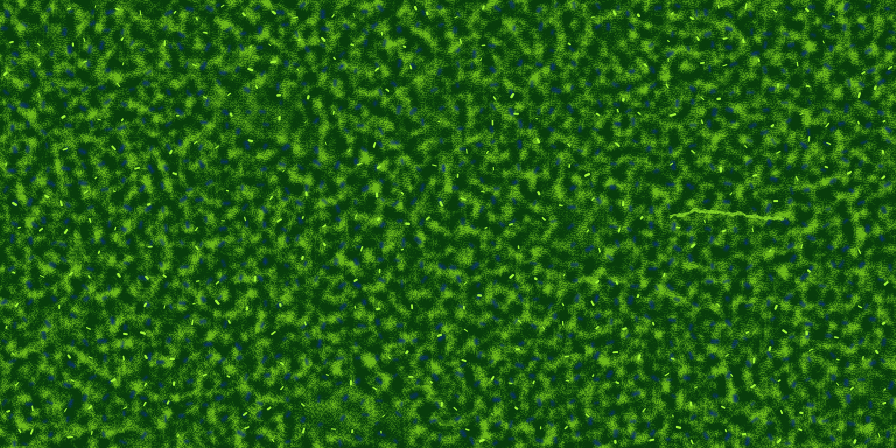
Give the GLSL for this texture, as a WebGL 1 fragment shader.

```glsl
precision highp float;

uniform vec2 u_resolution;

#define BLOB_SCALE 36.0
#define PATCH_SCALE 19.0
#define GRAIN_SCALE 384.0
#define BLOB_CONTRAST 0.88
#define GRAIN_CONTRAST 0.47
#define BRIGHT_CELLS 17.0
#define BRIGHT_CHANCE 0.6
#define BLUE_CELLS 23.0
#define BLUE_CHANCE 0.85

const vec3 SHADE = vec3(0.035, 0.24, 0.045);
const vec3 MOSS = vec3(0.09, 0.33, 0.05);
const vec3 LEAF = vec3(0.17, 0.42, 0.07);
const vec3 GRASS = vec3(0.28, 0.55, 0.09);
const vec3 LIME = vec3(0.42, 0.72, 0.10);
const vec3 SPARK = vec3(0.64, 0.97, 0.22);
const vec3 BLUE = vec3(0.03, 0.19, 0.43);

float hash(vec2 p) {
  return fract(sin(dot(p, vec2(127.1, 311.7))) * 43758.5453);
}

vec2 rotate(vec2 p, float angle) {
  float c = cos(angle);
  float s = sin(angle);
  return vec2(c * p.x - s * p.y, s * p.x + c * p.y);
}

float slope(vec2 corner, vec2 offset) {
  float angle = 6.2832 * hash(corner);
  return dot(vec2(cos(angle), sin(angle)), offset);
}

// Gradient noise around zero, with little energy at broad scales
float noise(vec2 p) {
  vec2 i = floor(p);
  vec2 f = fract(p);
  vec2 u = f * f * (3.0 - 2.0 * f);
  vec2 e = vec2(1.0, 0.0);
  float low = mix(slope(i, f), slope(i + e.xy, f - e.xy), u.x);
  float high = mix(slope(i + e.yx, f - e.yx), slope(i + e.xx, f - e.xx), u.x);
  return mix(low, high, u.y);
}

float ramp(float z, float low, float high) {
  return clamp((z - low) / (high - low), 0.0, 1.0);
}

// One randomly turned fleck in some cells of a grid
float flecks(vec2 p, float cells, float chance, vec2 halfSize, float blur, float seed) {
  vec2 id = floor(p * cells);
  vec2 key = id + seed;
  vec2 centre = 0.2 + 0.6 * vec2(hash(key + 3.1), hash(key + 7.7));
  vec2 q = rotate((fract(p * cells) - centre) / cells, 6.2832 * hash(key + 11.3));
  vec2 size = halfSize * (0.5 + vec2(hash(key + 17.9), 0.8 * hash(key + 23.3)));
  float d = length(vec2(max(abs(q.x) - size.x, 0.0), q.y)) - size.y;
  return step(hash(key), chance) * (1.0 - smoothstep(-blur, blur, d));
}

// Standardised tone: fine blobs, with a few coarser patches
float blobTone(vec2 p) {
  float fine = noise(rotate(p, 0.5) * BLOB_SCALE)
             + noise(rotate(p, 1.3) * BLOB_SCALE * 1.2 + 37.0)
             + 0.4 * noise(rotate(p, 2.2) * BLOB_SCALE * 2.3 + 53.0);
  float coarse = noise(rotate(p, 0.9) * PATCH_SCALE + 71.0);
  float patches = smoothstep(0.25, 0.5, noise(rotate(p, 0.3) * 5.0 + 19.0));
  return mix(fine / 0.31, coarse / 0.21, 0.6 * patches);
}

vec3 foliage(float z) {
  vec3 c = mix(SHADE, MOSS, ramp(z, -0.9, -0.1));
  c = mix(c, LEAF, ramp(z, -0.1, 0.5));
  c = mix(c, GRASS, ramp(z, 0.5, 1.2));
  return mix(c, LIME, ramp(z, 1.2, 2.1));
}

// Thin bent scratch with a ragged edge
float scratch(vec2 p, float blur) {
  float bend = p.x - 1.56;
  float y = 0.531 - max(-0.22 * bend, 0.11 * bend);
  y += 0.008 * noise(vec2(p.x * 70.0, 5.3));
  float width = 0.0036 + 0.003 * noise(vec2(p.x * 120.0, 9.4));
  float d = max(abs(p.y - y) - width, abs(p.x - 1.623) - 0.127);
  return 1.0 - smoothstep(-blur, blur, d);
}

void main() {
  vec2 p = gl_FragCoord.xy / u_resolution.y;
  float blur = 0.6 / u_resolution.y;

  // Speckled ground
  float grain = hash(floor(p * GRAIN_SCALE) + 0.5);
  float z = BLOB_CONTRAST * blobTone(p) + GRAIN_CONTRAST * (grain - 0.5) / 0.289;
  vec3 color = foliage(z);

  // Blue spots, bright flecks and the scratch
  float blue = flecks(p, BLUE_CELLS, BLUE_CHANCE, vec2(0.004, 0.0038), 0.0045, 40.0);
  color = mix(color, BLUE, blue * (0.45 + 0.55 * grain));
  float bright = flecks(p, BRIGHT_CELLS, BRIGHT_CHANCE, vec2(0.003, 0.0021), blur, 90.0);
  color = mix(color, SPARK, bright);
  color = mix(color, mix(LIME, SPARK, 0.5), scratch(p, blur) * (0.65 + 0.35 * grain));

  gl_FragColor = vec4(color, 1.0);
}
```
